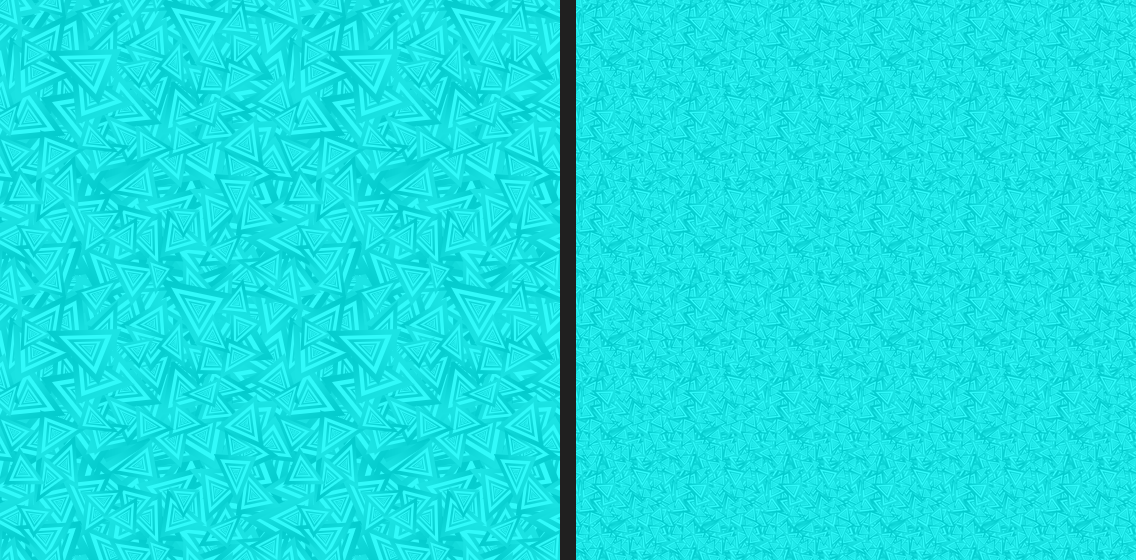
Left: one tile. Right: repeated 3 by 3.
Give the GLSL for this pattern, as a Shadertoy shader.

```glsl
// Seamless heap of overlapping cyan triangles, each filled with nested triangular bands.

const float REPEATS = 2.0;      // whole tiles across the canvas
const int COUNT = 170;          // triangles per tile
const float BAND_RATIO = 0.71;  // size of each band relative to the one around it
const float TAU = 6.2831853;

const vec3 DEEP = vec3(0.015, 0.800, 0.805);
const vec3 MID = vec3(0.105, 0.890, 0.890);
const vec3 BRIGHT = vec3(0.190, 0.980, 0.980);

// Four random values in 0..1 for an integer seed
vec4 hash4(int seed) {
    uvec4 v = uvec4(uint(seed)) * uvec4(1597u, 2713u, 3571u, 4637u) + uvec4(11u, 23u, 47u, 89u);
    v = v * 1664525u + 1013904223u;
    v.x += v.y * v.w; v.y += v.z * v.x; v.z += v.x * v.y; v.w += v.y * v.z;
    v ^= v >> 16u;
    v.x += v.y * v.w; v.y += v.z * v.x; v.z += v.x * v.y; v.w += v.y * v.z;
    return vec4(v >> 8u) / 16777216.0;
}

vec2 polar(float angle, float radius) {
    return radius * vec2(cos(angle), sin(angle));
}

// x: scale of the edge line through p (1 on the edge), y: distance of the edge to the middle
vec2 edgeScale(vec2 p, vec2 a, vec2 b) {
    vec2 normal = normalize(vec2(b.y - a.y, a.x - b.x));
    float height = dot(normal, a);
    return vec2(dot(normal, p) / height, height);
}

vec2 larger(vec2 a, vec2 b) {
    return a.x > b.x ? a : b;
}

// Nested triangle around its middle: rgb colour and coverage
vec4 bandedTriangle(vec2 p, float radius, vec4 rnd, vec4 shape, float pixel) {
    float turn = rnd.w * TAU;
    vec3 bend = (shape.xyz - 0.5) * 0.75;
    vec2 a = polar(turn + bend.x, radius * mix(0.9, 1.3, shape.w));
    vec2 b = polar(turn + TAU / 3.0 + bend.y, radius);
    vec2 c = polar(turn + TAU * 2.0 / 3.0 + bend.z, radius);
    vec2 middle = (a + b + c) / 3.0;
    a -= middle; b -= middle; c -= middle;

    vec2 edge = larger(edgeScale(p, a, b), larger(edgeScale(p, b, c), edgeScale(p, c, a)));
    float coverage = clamp((1.0 - edge.x) * edge.y / pixel + 0.5, 0.0, 1.0);

    // Geometric bands, dark on the rim
    float scale = max(edge.x, 0.01);
    float level = log(scale) / log(BAND_RATIO);
    float width = pixel / (edge.y * scale * -log(BAND_RATIO));
    float wave = 0.5 - abs(mod(level - 0.5, 2.0) - 1.0);
    float bright = clamp(wave / width + 0.5, 0.0, 1.0);
    bright *= step(0.5, level);

    // Linear shading of the dark bands
    vec2 direction = polar(shape.x * 40.0, 1.0);
    float shade = smoothstep(-0.9, 0.8, dot(p, direction) / radius);
    return vec4(mix(mix(DEEP, MID, shade), BRIGHT, bright), coverage);
}

// Triangles from front to back on a wrapped unit tile
vec3 triangleHeap(vec2 tile, float pixel) {
    vec3 colour = vec3(0.0);
    float open = 1.0;
    for (int i = 0; i < COUNT; i++) {
        float depth = float(i) / float(COUNT);
        vec4 rnd = hash4(i);
        vec2 centre = float(i) * vec2(0.7549, 0.5698) + (rnd.xy - 0.5) * 0.14;
        vec2 p = tile - centre;
        p -= round(p);

        // Small ones mostly on top, with a few large exceptions
        float radius = mix(0.068, 0.19, depth) * mix(0.85, 1.2, rnd.z);
        radius += 0.06 * smoothstep(0.88, 0.98, rnd.z) * (1.0 - depth);
        if (dot(p, p) > 2.25 * radius * radius) continue;

        vec4 layer = bandedTriangle(p, radius, rnd, hash4(i + 1000), pixel);
        colour += open * layer.a * layer.rgb;
        open *= 1.0 - layer.a;
        if (open < 0.004) break;
    }
    return colour + open * mix(DEEP, MID, 0.6);
}

void mainImage(out vec4 fragColor, in vec2 fragCoord) {
    vec2 tile = fract(fragCoord / iResolution.xy * REPEATS);
    float pixel = REPEATS / iResolution.y;
    fragColor = vec4(triangleHeap(tile, pixel), 1.0);
}
```
